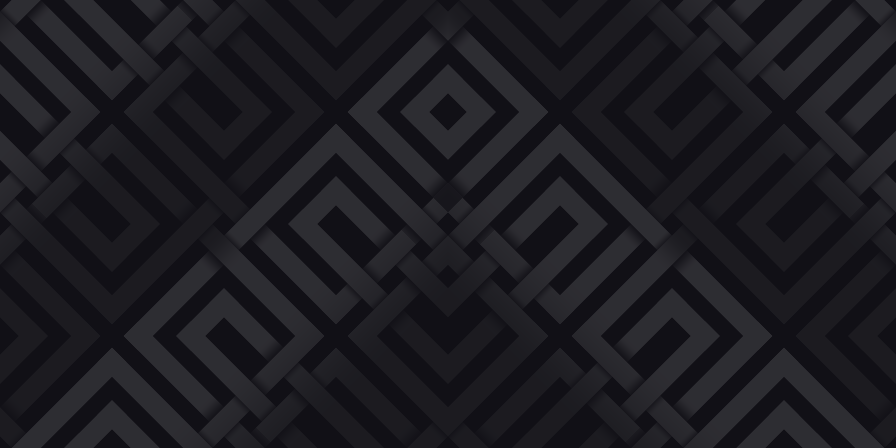
Reproduce this pattern procedurally as a Shadertoy shader.

```glsl
const float INNER = 0.297;      // centre line of the inner square
const float OUTER = 0.766;      // centre line of the outer square
const float HALF_WIDTH = 0.13;  // half the width of a strip
const vec3 GROUND = vec3(0.068, 0.064, 0.088);
const vec3 DIM = vec3(0.108, 0.106, 0.126);
const vec3 LIT = vec3(0.178, 0.176, 0.196);

float below(float value, float limit, float blur) {
    return 1.0 - smoothstep(limit - blur, limit + blur, value);
}

float band(float position, float centre, float blur) {
    return below(abs(position - centre), HALF_WIDTH, blur);
}

// Darkening of a strip as it dives under another one
float underShade(float position, float centre, float innerReach) {
    float reach = position < centre ? innerReach : 0.234;
    return smoothstep(0.08, reach, abs(position - centre));
}

vec3 stripColor(float tone, float shade) {
    return mix(GROUND, mix(DIM, LIT, tone), shade);
}

void mainImage(out vec4 fragColor, in vec2 fragCoord) {
    // Mirrored canvas, four units high, measured downwards
    float unit = iResolution.y / 4.0;
    float blur = 0.7 / unit;
    float x = -abs(fragCoord.x - 0.5 * iResolution.x) / unit;
    float y = 4.0 - fragCoord.y / unit;

    // Diagonal axes; lit and dim cells pair up around along = 0
    float u = x + y;
    float w = y - x;
    float phase = mod(u, 4.0);
    float along = phase - 2.0;
    float a = abs(along) - 1.0;
    float b = mod(w, 2.0) - 1.0;
    float absA = abs(a);
    float absB = abs(b);

    // Every other lattice corner is woven, the rest stay open
    float corner = 2.0 * (floor(0.5 * u + 0.5) - floor(0.5 * w + 0.5));
    float woven = mod(corner + 0.5, 4.0) < 1.0 ? 1.0 : 0.0;

    // Rails run down the diagonal, rungs run across it
    float rail = max(band(absB, INNER, blur) * below(a, INNER + HALF_WIDTH, blur),
                     band(absB, OUTER, blur) * max(woven, below(absA, OUTER + HALF_WIDTH, blur)));
    float rung = max(band(a, INNER, blur) * below(absB, INNER + HALF_WIDTH, blur),
                     band(absA, OUTER, blur) * max(woven, below(absB, OUTER + HALF_WIDTH, blur)));

    // Alternate over and under at each crossing
    bool linked = a < 0.0 && absB < 0.5 * (INNER + OUTER);
    float crossing = linked ? 1.0 : woven;
    float railCentre = linked ? INNER : OUTER;
    float railIndex = floor(2.0 * (railCentre * sign(b) + 1.0));
    bool railOver = mod(railIndex + step(0.0, along), 2.0) < 0.5;

    // Tone fades from the lit cell into its dim partner
    float tone = 1.0 - smoothstep(1.3, 2.7, phase);
    float railTone = tone * mix(1.0, smoothstep(0.0, 0.5, phase), woven);
    float railShade = railOver ? 1.0 : mix(1.0, underShade(absA, OUTER, 0.33), crossing);
    float rungShade = railOver ? mix(1.0, underShade(absB, railCentre, linked ? 0.29 : 0.34), crossing) : 1.0;

    // Dark overlap on the mirror axis
    float overlap = below(max(abs(u - 2.0 + 0.234), abs(w - 2.0 + 0.234)), HALF_WIDTH, blur);
    rungShade *= 1.0 - 0.75 * overlap;

    vec3 railColor = stripColor(railTone, railShade);
    vec3 rungColor = stripColor(tone, rungShade);
    vec3 color = GROUND;
    if (railOver) {
        color = mix(color, rungColor, rung);
        color = mix(color, railColor, rail);
    } else {
        color = mix(color, railColor, rail);
        color = mix(color, rungColor, rung);
    }
    fragColor = vec4(color, 1.0);
}
```
